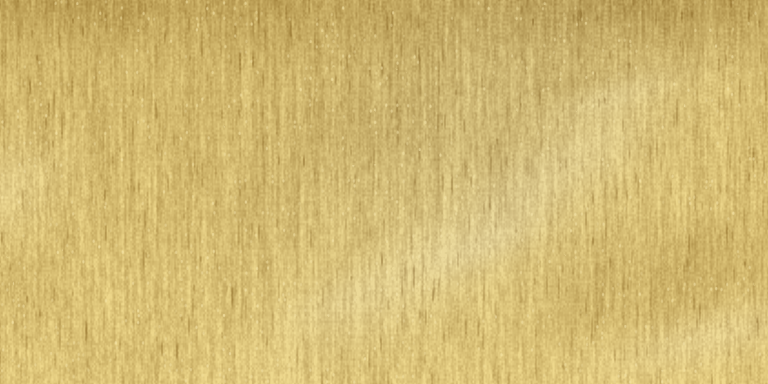
Reproduce this texture procedurally as a WebGL 1 fragment shader.

```glsl
precision highp float;
uniform vec2 u_resolution;

float hash(vec2 p) {
  return fract(sin(dot(p, vec2(127.1, 311.7))) * 43758.5453);
}

float noise(vec2 p) {
  vec2 i = floor(p), f = fract(p);
  f = f * f * (3.0 - 2.0 * f);
  return mix(mix(hash(i), hash(i + vec2(1.0, 0.0)), f.x),
             mix(hash(i + vec2(0.0, 1.0)), hash(i + vec2(1.0, 1.0)), f.x), f.y);
}

float glow(vec2 p, vec2 center, vec2 size, float slope) {
  vec2 d = p - center;
  d.y -= slope * d.x;
  d /= size;
  return exp(-dot(d, d));
}

// Thin tapered vertical slits, one per staggered cell
float slits(vec2 p, vec2 grid, float share, float seed) {
  vec2 q = p * grid;
  q.y += 7.0 * hash(vec2(floor(q.x), seed));
  vec2 id = floor(q) + seed;
  vec2 center = 0.5 + vec2(0.5, 0.12) * (vec2(hash(id), hash(id + 3.7)) - 0.5);
  vec2 d = abs(fract(q) - center) / grid;
  float halfLength = mix(0.1, 0.44, hash(id + 8.3)) / grid.y;
  float taper = 1.0 - smoothstep(0.3, 1.0, d.y / halfLength);
  float body = 1.0 - smoothstep(0.001, 0.0042, d.x);
  float strength = hash(id + 9.9);
  return body * taper * step(hash(id + 5.1), share) * mix(0.25, 1.0, strength * strength);
}

// Small bright glints
float glints(vec2 p, float grid, float share) {
  vec2 q = p * grid, id = floor(q);
  vec2 center = 0.5 + 0.4 * (vec2(hash(id + 1.3), hash(id + 6.1)) - 0.5);
  vec2 d = (fract(q) - center) / grid * vec2(1.0, 0.7);
  float spot = 1.0 - smoothstep(0.001, 0.0048, length(d));
  return spot * step(hash(id + 2.9), share) * mix(0.2, 1.0, hash(id + 4.4));
}

void main() {
  vec2 p = gl_FragCoord.xy / u_resolution.y;

  // Soft folds of light across the cloth
  float patches = mix(0.4, 1.2, noise(p * vec2(5.0, 7.0) + 5.0));
  float sheen = 0.9 * patches * glow(p, vec2(1.3, 0.45), vec2(0.45, 0.12), 0.68)
              + 0.6 * glow(p, vec2(1.27, 0.36), vec2(0.13, 0.05), 0.35)
              + 0.5 * glow(p, vec2(0.88, 0.22), vec2(0.16, 0.06), 0.35)
              + 0.5 * glow(p, vec2(1.6, 0.75), vec2(0.16, 0.04), 0.3)
              + 1.0 * glow(p, vec2(1.85, 0.12), vec2(0.26, 0.07), 0.25)
              + 0.8 * glow(p, vec2(0.0, 0.5), vec2(0.16, 0.12), 0.3);
  float shade = smoothstep(0.76, 1.04, p.y) * mix(0.5, 1.1, noise(p * vec2(2.5, 2.0)))
              + 0.5 * glow(p, vec2(0.1, 1.0), vec2(0.45, 0.1), 0.0)
              + 0.5 * glow(p, vec2(1.75, 0.28), vec2(0.4, 0.13), 0.25)
              + 0.25 * glow(p, vec2(0.9, 0.62), vec2(0.4, 0.18), 0.5)
              + 0.4 * glow(p, vec2(1.55, 0.79), vec2(0.2, 0.03), 0.12);
  float tone = 0.82 + 0.18 * sheen - 0.46 * shade - 0.17 * (p.y - 0.4);
  tone += 0.18 * (noise(p * vec2(3.0, 4.0) + 11.0) - 0.5);

  // Hair-thin threads, long and short, with fine grain
  tone += 0.34 * (noise(p * vec2(190.0, 13.0)) - 0.5);
  tone += 0.32 * (noise(p * vec2(141.0, 4.0) + 23.0) - 0.5);
  tone += 0.12 * (noise(p * vec2(60.0, 5.0) + 31.0) - 0.5);
  tone += 0.3 * (noise(p * vec2(205.0, 50.0) + 83.0) - 0.5);
  tone += 0.4 * (noise(p * vec2(211.0, 173.0) + 57.0) - 0.5);

  // Dark gaps and glitter
  tone -= 0.62 * slits(p, vec2(60.0, 9.0), 0.35, 0.0);
  tone -= 0.45 * slits(p + 0.37, vec2(83.0, 12.0), 0.4, 40.0);
  float cluster = smoothstep(0.3, 0.8, noise(p * vec2(11.0, 8.0) + 71.0));
  float glitter = glints(p, 71.0, 0.04 + 0.16 * cluster);

  vec3 ochre = vec3(0.69, 0.57, 0.285);
  vec3 gold = vec3(0.885, 0.79, 0.49);
  vec3 color = mix(ochre, gold, clamp(tone, -0.3, 1.25));

  // Paler, greyer cloth toward the middle right
  float silver = glow(p, vec2(1.25, 0.65), vec2(0.5, 0.45), 0.4);
  color += vec3(-0.02, -0.006, 0.028) * silver + vec3(0.0, 0.01, 0.045) * sheen;
  color = mix(color, vec3(0.97, 0.91, 0.68), 0.6 * glitter);
  gl_FragColor = vec4(color, 1.0);
}
```
